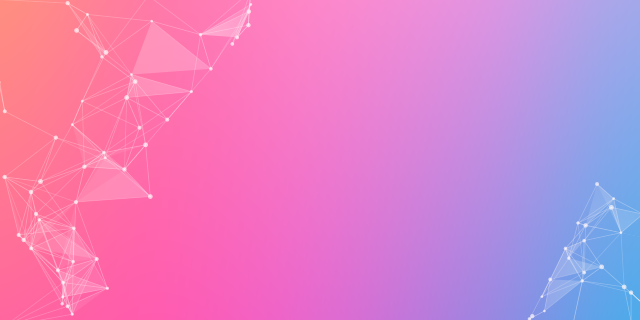
This background is drawn by a Shadertoy shader. Its source:

```glsl
// Pink to blue gradient with two translucent webs of linked nodes in the corners.

const int MAX_NODES = 54;
const vec3 WHITE = vec3(1.0, 0.97, 0.98);

float hash(vec2 v) {
    return fract(sin(dot(v, vec2(127.1, 311.7))) * 43758.5);
}

// Smooth spline through five evenly spaced colours, t from 0 to 1.
vec3 ramp(vec3 stops[5], float t) {
    float s = clamp(t, 0.0, 1.0) * 4.0;
    int i = min(int(s), 3);
    float f = s - float(i);
    vec3 before = stops[max(i - 1, 0)], a = stops[i];
    vec3 b = stops[i + 1], after = stops[min(i + 2, 4)];
    return a + 0.5 * f * (b - before + f * (2.0 * before - 5.0 * a + 4.0 * b - after
         + f * (3.0 * (a - b) + after - before)));
}

vec3 background(vec2 uv) {
    vec3 top[5] = vec3[5](vec3(1.0, 0.56, 0.50), vec3(1.0, 0.48, 0.66),
        vec3(0.99, 0.53, 0.79), vec3(0.88, 0.58, 0.88), vec3(0.64, 0.66, 0.92));
    vec3 bottom[5] = vec3[5](vec3(1.0, 0.40, 0.62), vec3(1.0, 0.36, 0.69),
        vec3(0.89, 0.41, 0.81), vec3(0.62, 0.52, 0.88), vec3(0.30, 0.67, 0.92));
    return mix(ramp(bottom, uv.x), ramp(top, uv.x), uv.y);
}

// Coverage of a shape whose signed distance is d.
float fill(float d, float pixel) {
    return clamp(0.5 - d / pixel, 0.0, 1.0);
}

float segment(vec2 p, vec2 a, vec2 b) {
    vec2 pa = p - a, ba = b - a;
    return length(pa - ba * clamp(dot(pa, ba) / dot(ba, ba), 0.0, 1.0));
}

// Signed distance to the line through a and b.
float sideOf(vec2 p, vec2 a, vec2 b) {
    vec2 n = normalize(vec2(b.y - a.y, a.x - b.x));
    return dot(p - a, n);
}

float triangle(vec2 p, vec2 a, vec2 b, vec2 c) {
    float winding = sign(sideOf(c, a, b));
    vec3 d = vec3(sideOf(p, a, b), sideOf(p, b, c), sideOf(p, c, a));
    return max(max(-d.x * winding, -d.y * winding), -d.z * winding);
}

// Nodes are spread over rows; every fourth one sits on the outer edge.
vec2 leftNode(float i, float count) {
    float u = (i + hash(vec2(i, 1.3))) / count;
    float y = 1.03 - 1.06 * pow(u, 1.25);
    float edge = mix(0.24, 0.81, clamp((y - 0.28) / 0.65, 0.0, 1.0));
    edge += 0.22 * exp(-pow((y - 0.14) / 0.05, 2.0));
    edge += 0.16 * exp(-pow((y - 0.39) / 0.03, 2.0));
    float h = mod(i, 4.0) < 0.5 ? 0.98 : hash(vec2(i, 7.1));
    return vec2(edge * h - 0.01, y);
}

vec2 rightNode(float i, float count) {
    float u = (i + hash(vec2(i, 4.7))) / count;
    float y = 0.44 * pow(u, 1.5) - 0.01;
    float h = mod(i, 4.0) > 2.5 ? 0.02 : hash(vec2(i, 9.4));
    return vec2(mix(1.65 + 0.5 * y, 2.03, h), y);
}

// White coverage of one web; its facets are brightest around the focus.
float web(vec2 p, bool onLeft, int count, float reach, vec2 focus, float pixel) {
    vec2 nodes[MAX_NODES];
    for (int i = 0; i < count; i++)
        nodes[i] = onLeft ? leftNode(float(i), float(count)) : rightNode(float(i), float(count));

    float clear = 1.0;
    float facet = mix(0.22, 0.08, smoothstep(0.08, 0.36, distance(p, focus)));
    for (int i = 0; i < count; i++) {
        vec2 a = nodes[i];
        float away = distance(p, a);
        if (away > reach) continue;
        float radius = mix(0.004, 0.0075, hash(vec2(float(i), 2.9)));
        clear *= 1.0 - 0.7 * fill(away - radius, pixel);

        for (int j = i + 1; j < count; j++) {
            vec2 b = nodes[j];
            float span = distance(a, b);
            float pick = hash(vec2(float(i), float(j)));
            if (span > reach || pick < 0.4) continue;

            // Link between two near nodes
            float strength = mix(0.5, 0.2, span / reach);
            clear *= 1.0 - strength * fill(segment(p, a, b) - 0.0011, pixel);

            // Some links carry a translucent facet
            if (pick < 0.8 || j + 1 >= count) continue;
            vec2 c = nodes[j + 1];
            if (distance(a, c) < reach)
                clear *= 1.0 - facet * fill(triangle(p, a, b, c), pixel);
        }
    }
    return 1.0 - clear;
}

void mainImage(out vec4 fragColor, in vec2 fragCoord) {
    vec2 uv = fragCoord / iResolution.xy;
    vec2 p = uv * vec2(2.0, 1.0);
    float pixel = 1.0 / iResolution.y;
    vec3 color = background(uv);

    if (p.x < 0.9)
        color = mix(color, WHITE, web(p, true, MAX_NODES, 0.24, vec2(0.54, 0.82), pixel));
    else if (p.x > 1.6 && p.y < 0.5)
        color = mix(color, WHITE, web(p, false, 24, 0.17, vec2(1.9, 0.1), pixel));

    fragColor = vec4(color, 1.0);
}
```
